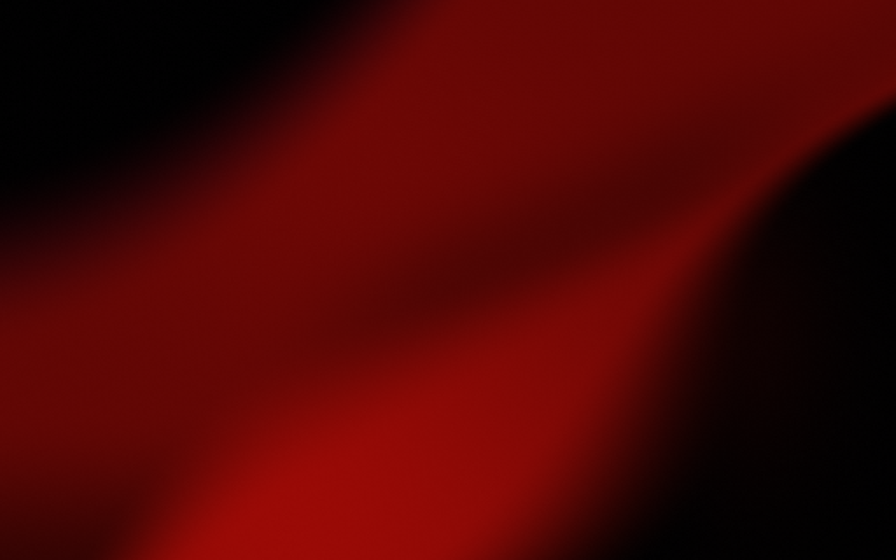
This background is drawn by a WebGL 2 fragment shader. Its source:

```glsl
#version 300 es
precision highp float;
// Soft folds of dark red light: a broad diagonal band, a brighter lobe
// rising from the bottom along a curved crease, and black corners.
// Each border is a polynomial curve softened with smoothstep.
uniform vec2 u_resolution;
out vec4 fragColor;

float hash(vec2 p) {
    return fract(sin(dot(p, vec2(127.1, 311.7))) * 43758.5453);
}

// Height of the crease above which the lobe ends
float creaseHeight(float x) {
    float d = x - 0.667;
    float bend = max(0.55 - x, 0.0);
    return 0.365 + 0.4 * d + 0.15 * d * d * d - 1.4 * bend * bend;
}

// Horizontal place where the red falls into the right-hand shadow
float shadowEdge(float y) {
    float u = y - 0.35;
    return 1.19 + 0.4 * u + 2.1 * u * u * u;
}

void main() {
    // Canvas heights as the unit, origin at the lower left
    vec2 p = gl_FragCoord.xy / u_resolution.y;
    p.x *= 1.6 * u_resolution.y / u_resolution.x;

    // Broad band, a little lighter through the middle
    vec2 sheen = (p - vec2(0.65, 0.68)) / vec2(0.4, 0.35);
    float band = 0.375 + 0.045 * exp(-dot(sheen, sheen));
    band *= mix(0.5, 1.0, smoothstep(-0.05, 0.27, p.y));

    // Dark valley along the upper side of the crease
    float depth = creaseHeight(p.x) - p.y;
    float valley = (depth + 0.08) / 0.12;
    band -= 0.1 * exp(-valley * valley) * smoothstep(0.4, 0.85, p.x)
          * (1.0 - 0.6 * smoothstep(1.15, 1.5, p.x));

    // Bright lobe below the crease, hottest near the bottom
    vec2 core = p - vec2(0.5, 0.04);
    float lobe = 0.38 + 0.22 * exp(-2.1 * dot(core, core));
    float soft = mix(0.2, 0.07, smoothstep(0.25, 1.4, p.x));
    float red = mix(band, lobe, smoothstep(-0.5 * soft, soft, depth));

    // Black upper left corner
    float cornerHeight = 0.53 + 0.25 * p.x + 0.58 * p.x * p.x;
    float corner = smoothstep(-0.17, 0.16, cornerHeight - p.y);
    red *= corner;

    // Shadow on the right, sharper toward the top
    float blur = mix(0.21, 0.06, smoothstep(0.0, 0.75, p.y));
    float lit = 1.0 - smoothstep(-blur, blur, p.x - shadowEdge(p.y));
    vec2 ember = (p - vec2(1.32, 0.42)) / vec2(0.16, 0.26);
    red = red * lit + 0.06 * exp(-dot(ember, ember)) * (1.0 - lit);

    // Tint, with a cooler trace in the corner's half-shade
    vec3 color = vec3(red + 0.004, 0.003 + 0.06 * red, 0.004 + 0.03 * red);
    color.b += 0.05 * corner * (1.0 - corner);

    // Fine grain against banding
    color += (hash(floor(p * 320.0)) - 0.5) * 0.006;
    fragColor = vec4(max(color, 0.0), 1.0);
}
```
